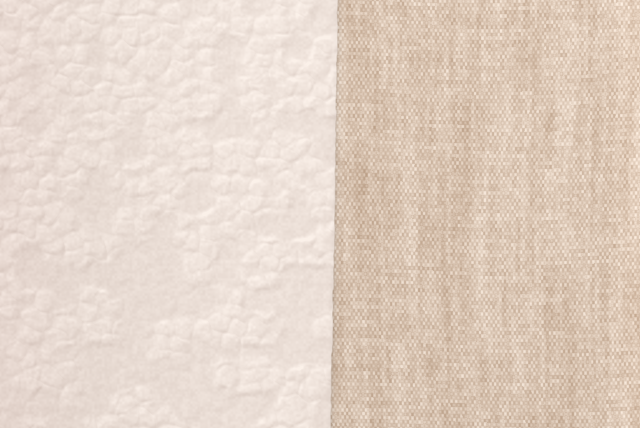
Write a Shadertoy shader that draws this texture.

```glsl
// Draws two fabrics side by side: tufted cream boucle and beige basket-woven linen.

float hash(vec2 cell) {
    vec3 v = fract(vec3(cell.xyx) * vec3(0.1031, 0.1030, 0.0973));
    v += dot(v, v.yzx + 33.33);
    return fract((v.x + v.y) * v.z);
}

// Smooth noise between lattice values
float valueNoise(vec2 p) {
    vec2 cell = floor(p), f = fract(p);
    f = f * f * (3.0 - 2.0 * f);
    float low = mix(hash(cell), hash(cell + vec2(1, 0)), f.x);
    float high = mix(hash(cell + vec2(0, 1)), hash(cell + vec2(1, 1)), f.x);
    return mix(low, high, f.y);
}

// Cellular noise: distance to the nearest scattered point
float cellDistance(vec2 p) {
    vec2 cell = floor(p);
    float nearest = 4.0;
    for (int j = -1; j <= 1; j++)
    for (int i = -1; i <= 1; i++) {
        vec2 c = cell + vec2(i, j);
        vec2 site = c + 0.1 + 0.8 * vec2(hash(c), hash(c + 71.0));
        nearest = min(nearest, length(p - site));
    }
    return nearest;
}

// Small noise offsets roughen the outline of each tuft
vec2 roughen(vec2 p, float amount) {
    vec2 q = p * 42.0;
    return p + amount * (vec2(valueNoise(q), valueNoise(q + 37.0)) - 0.5);
}

// Domed tufts with smaller curls, flattened where the pile is thin
float pileHeight(vec2 p) {
    vec2 q = roughen(p, 0.016);
    float tuft = 1.0 - smoothstep(0.2, 0.8, cellDistance(q * vec2(22.0, 27.0)));
    float curl = 1.0 - cellDistance(q * vec2(52.0, 58.0) + 9.0);
    float pile = smoothstep(0.25, 0.6, valueNoise(q * vec2(13.0, 17.0) + 3.0));
    return tuft * (0.3 + 0.7 * pile) + 0.35 * curl * (0.4 + 0.6 * pile) + 0.4 * pile;
}

vec3 boucle(vec2 p, vec2 uv) {
    const vec3 shade = vec3(0.840, 0.780, 0.745);
    const vec3 bright = vec3(0.965, 0.922, 0.892);
    float height = pileHeight(p);
    float slope = height - pileHeight(p + vec2(-0.004, 0.006));
    float fuzz = valueNoise(p * 170.0) + 0.6 * valueNoise(p * 95.0 + 5.0) - 0.8;
    float light = 0.66 + 0.46 * slope + 0.12 * (height - 0.8) + 0.22 * fuzz;
    // Broad light rises toward the seam and the upper side
    light += 0.22 * (smoothstep(0.0, 0.42, uv.x) - 0.6) + 0.10 * (uv.y - 0.5);
    vec3 colour = mix(shade, bright, clamp(light, -0.1, 1.15));
    // Rosy falloff at the outer side
    return colour - vec3(0.002, 0.010, 0.008) * (1.0 - smoothstep(0.0, 0.16, uv.x));
}

// Checkered over-and-under of warp and weft, from -1 in gaps to 1 on threads
float basketWeave(vec2 q) {
    vec2 wave = sin(q * 3.14159);
    float checker = wave.x * wave.y;
    float weftGap = cos(q.y * 6.28318);
    return 0.85 * checker - 0.15 * weftGap;
}

vec3 linen(vec2 p, vec2 uv) {
    const vec3 gapColour = vec3(0.730, 0.620, 0.525);
    const vec3 threadColour = vec3(0.920, 0.855, 0.795);
    // Threads per canvas height, gently bent
    vec2 q = p * vec2(184.0, 116.0);
    q.y += 0.8 * sin(p.x * 6.0 + p.y) - 0.8 * p.x;
    q.x += 1.0 * sin(p.y * 5.0) + 1.2 * p.y;

    // Uneven yarn: long warp streaks and shorter weft slubs
    float warpStreak = valueNoise(vec2(q.x * 0.5, p.y * 7.0)) - 0.5;
    float wideStreak = valueNoise(vec2(q.x * 0.09, p.y * 1.5 + 4.0)) - 0.5;
    float weftSlub = valueNoise(vec2(p.x * 14.0, floor(q.y) * 1.7)) - 0.5;
    float grain = hash(floor(q)) - 0.5;

    float light = 0.64 + 0.30 * basketWeave(q);
    light += 0.30 * warpStreak + 0.20 * wideStreak + 0.22 * weftSlub + 0.34 * grain;
    vec3 colour = mix(gapColour, threadColour, clamp(light, -0.1, 1.2));

    // Broad lighting: paler outer side, dimmer foot and seam side
    colour += 0.030 * smoothstep(0.93, 1.0, uv.x);
    colour += 0.025 * (uv.y - 0.5) + 0.035 * (uv.x - 0.75);
    return colour;
}

// Seam position across the canvas, leaning and slightly frayed
float seamX(float y) {
    float lean = 0.772 + 0.021 * y - 0.004 * y * y;
    return lean + 0.003 * (valueNoise(vec2(y * 60.0, 2.0)) - 0.5);
}

void mainImage(out vec4 fragColor, in vec2 fragCoord) {
    vec2 uv = fragCoord / iResolution.xy;
    vec2 p = fragCoord / iResolution.y;
    float pixel = 1.0 / iResolution.y;
    float side = p.x - seamX(p.y);

    // Contact shadow beside the raised pile
    vec3 woven = linen(p, uv);
    woven *= 1.0 - 0.13 * exp(-max(side, 0.0) / 0.006);
    vec3 pile = boucle(p, uv);
    pile *= 1.0 - 0.02 * smoothstep(-0.012, 0.0, side);

    vec3 colour = mix(pile, woven, smoothstep(-pixel, pixel, side));
    fragColor = vec4(clamp(colour, 0.0, 1.0), 1.0);
}
```
